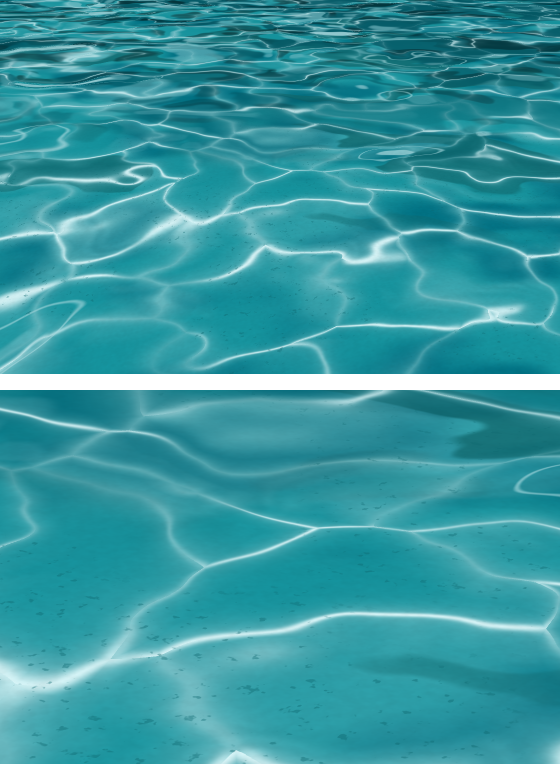
Top, the full canvas; bottom, a detail of the centre.
A WebGL 1 fragment shader for this texture:

```glsl
precision highp float;
uniform vec2 u_resolution;

float hash(vec2 p) {
  return fract(sin(dot(p, vec2(127.1, 311.7))) * 43758.5453);
}

float noise(vec2 p) {
  vec2 i = floor(p), f = fract(p);
  f = f * f * f * (f * (f * 6.0 - 15.0) + 10.0);
  return mix(mix(hash(i), hash(i + vec2(1, 0)), f.x),
             mix(hash(i + vec2(0, 1)), hash(i + vec2(1, 1)), f.x), f.y);
}

float fbm(vec2 p) {
  return 0.55 * noise(p) + 0.3 * noise(p * 2.1 + 7.3) + 0.15 * noise(p * 4.3 + 2.9);
}

vec2 warp(vec2 p, float size) {
  return size * (vec2(noise(p + 3.7), noise(p + 41.2)) - 0.5);
}

vec2 toSite(vec2 cell, vec2 p) {
  return cell + 0.1 + 0.8 * vec2(hash(cell), hash(cell + 57.3)) - p;
}

// x: distance to the cell border, y: how level that border lies
vec2 cells(vec2 p) {
  vec2 base = floor(p), nearest = vec2(8.0);
  for (int j = -1; j <= 1; j++) {
    for (int i = -1; i <= 1; i++) {
      vec2 site = toSite(base + vec2(i, j), p);
      if (dot(site, site) < dot(nearest, nearest)) nearest = site;
    }
  }
  float gap = 8.0, level = 0.0, total = 0.0001;
  for (int j = -1; j <= 1; j++) {
    for (int i = -1; i <= 1; i++) {
      vec2 site = toSite(base + vec2(i, j), p), across = site - nearest;
      if (dot(across, across) > 0.0001) {
        float d = length(site) - length(nearest), weight = exp(-9.0 * d);
        gap = min(gap, d);
        level += weight * abs(normalize(across).y);
        total += weight;
      }
    }
  }
  return vec2(gap, level / total);
}

vec3 water(vec2 uv) {
  // Perspective onto the water plane
  float depth = 1.0 / (1.3 - uv.y);
  float far = smoothstep(0.45, 1.0, uv.y);
  vec2 plane = vec2((uv.x - 0.5) * 1.5 * depth, 2.2 * depth);
  plane.y -= 0.28 * plane.x * (1.0 - smoothstep(0.0, 0.6, uv.y));
  vec2 p = plane * 3.2 + 11.0;
  vec2 q = p + warp(p * 0.8, 1.0) + warp(p * 2.1, 0.4) + warp(p * 5.0, 0.06);

  // Broad tones of the pool
  float tone = fbm(p * 0.75 + 19.0) - 0.14 * (uv.x - 0.5);
  vec3 color = mix(vec3(0.0, 0.44, 0.51), vec3(0.08, 0.57, 0.61),
                   smoothstep(0.28, 0.56, tone));

  // Soft light gathered around the caustic net
  vec2 net = cells(q);
  float patchy = noise(p * 0.9 + 63.0);
  float halo = exp(-5.5 * net.x) * (0.35 + 0.75 * patchy);
  float veil = smoothstep(0.5, 0.8, fbm(q * vec2(0.9, 1.2) + 31.0));
  color = mix(color, vec3(0.36, 0.69, 0.72),
              clamp(halo + 0.4 * veil, 0.0, 1.0) * (1.0 - 0.3 * far));

  // Green reflections and the darker distant swell
  float lens = fbm(q * vec2(0.6, 1.1) + 87.0);
  float lensMask = smoothstep(0.6, 0.64, lens) * smoothstep(0.25, 0.6, uv.y);
  color = mix(color, vec3(0.06, 0.4, 0.42), 0.8 * lensMask * (1.0 - 0.6 * halo));
  float swell = fbm(q * vec2(0.8, 1.3) + 5.0) + 0.16 * (uv.x - 0.5);
  color = mix(color, vec3(0.01, 0.33, 0.38), 0.9 * far * smoothstep(0.44, 0.56, swell));

  // Short streaks of sky on the distant ripples
  float streak = noise(q * vec2(1.7, 2.4) + 201.0);
  color = mix(color, vec3(0.5, 0.76, 0.79), 0.65 * far * smoothstep(0.66, 0.84, streak));
  color *= 1.0 - 0.4 * far * smoothstep(0.35, 0.15, streak);

  // Thin bright filaments, sharper where they lie level
  float width = mix(0.024, 0.1, pow(noise(p * 0.7 + 9.0), 3.0)) * (1.0 + 0.8 * far);
  float line = exp(-pow(net.x / width, 2.0));
  float strength = mix(0.12, 1.0, smoothstep(0.4, 0.85, net.y));
  strength *= smoothstep(0.15, 0.5, noise(p * 1.1 + 23.0));
  float glow = exp(-net.x / (width * 2.5)) * mix(0.12, 0.35, strength);
  color = mix(color, vec3(0.55, 0.78, 0.81), glow);
  color = mix(color, vec3(0.84, 0.95, 0.96), line * strength * mix(0.95, 0.6, far));

  // Closed rings and small pale glints
  float spot = noise(q * vec2(0.8, 1.1) + 140.0);
  float ring = 1.0 - smoothstep(0.0, 0.016, abs(spot - 0.82));
  float glint = smoothstep(0.91, 0.922, spot);
  color = mix(color, vec3(0.66, 0.85, 0.87), max(0.6 * ring, 0.7 * glint));

  // Faint ripples, grain and specks on the pool floor
  float ripple = sin(34.0 * noise(q * 1.3 + 71.0));
  color += 0.014 * ripple * veil * (1.0 - far);
  vec2 grain = mat2(0.8, 0.6, -0.6, 0.8) * plane * 110.0;
  color *= 1.0 + 0.06 * (1.0 - far) * (fbm(grain) - 0.5);
  float speck = smoothstep(0.72, 0.82, fbm(grain * 0.8 + 33.0));
  speck *= smoothstep(0.4, 0.65, noise(p * 1.4 + 17.0)) * (1.0 - far);
  return mix(color, vec3(0.05, 0.4, 0.43), 0.4 * speck);
}

void main() {
  // Four samples per pixel keep the distant ripples smooth
  vec3 color = vec3(0.0);
  for (int i = 0; i < 4; i++) {
    float k = float(i);
    vec2 offset = vec2(fract(k * 0.5 + 0.25), (k + 0.5) / 4.0) - 0.5;
    color += 0.25 * water((gl_FragCoord.xy + offset) / u_resolution);
  }
  gl_FragColor = vec4(color, 1.0);
}
```
